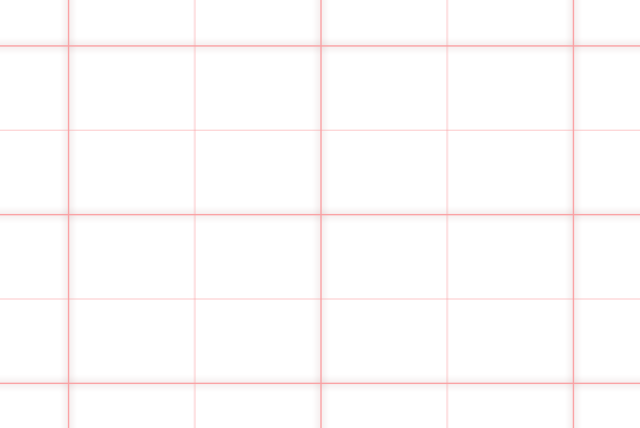
This pattern is drawn by a WebGL 1 fragment shader. Its source:

```glsl
precision highp float;
// Red ruled grid on white: strong lines with a soft shadow, faint lines halfway between.

uniform vec2 u_resolution;

// Lengths are in units of canvas height.
#define PERIOD vec2(0.5898, 0.3942)
#define CENTRE vec2(0.7500, 0.4985)
#define MAJOR_WIDTH 0.0033
#define MINOR_WIDTH vec2(0.0052, 0.0032)
#define MINOR_STRENGTH vec2(0.30, 0.42)
#define SHADOW_RADIUS 0.0145
#define SHADOW_DEPTH vec3(0.035, 0.055, 0.055)
#define LINE_COLOR vec3(0.98, 0.62, 0.63)
#define PAPER_COLOR vec3(1.0)

// Distance on each axis to the nearest repeated line.
vec2 lineDistance(vec2 p) {
  return abs(fract(p / PERIOD + 0.5) - 0.5) * PERIOD;
}

// Antialiased coverage of a line on each axis.
vec2 lineCoverage(vec2 dist, vec2 width, float pixel) {
  vec2 inner = max(dist - 0.5 * pixel, -0.5 * width);
  vec2 outer = min(dist + 0.5 * pixel, 0.5 * width);
  return clamp((outer - inner) / pixel, 0.0, 1.0);
}

void main() {
  float pixel = 1.0 / u_resolution.y;
  vec2 p = gl_FragCoord.xy * pixel - CENTRE;
  vec2 majorDist = lineDistance(p);
  vec2 minorDist = lineDistance(p + 0.5 * PERIOD);

  // Shadows darken further where strong lines cross.
  vec2 shadow = 1.0 - smoothstep(0.0, 1.0, majorDist / (1.6 * SHADOW_RADIUS));
  vec3 color = PAPER_COLOR;
  color *= 1.0 - SHADOW_DEPTH * shadow.x;
  color *= 1.0 - SHADOW_DEPTH * shadow.y;

  // Faint lines lie below the strong ones.
  vec2 minor = MINOR_STRENGTH * lineCoverage(minorDist, MINOR_WIDTH, pixel);
  vec2 major = 0.94 * lineCoverage(majorDist, vec2(MAJOR_WIDTH), pixel);
  color = mix(color, LINE_COLOR, minor.x);
  color = mix(color, LINE_COLOR, minor.y);
  color = mix(color, LINE_COLOR, major.x);
  color = mix(color, LINE_COLOR, major.y);

  gl_FragColor = vec4(color, 1.0);
}
```
